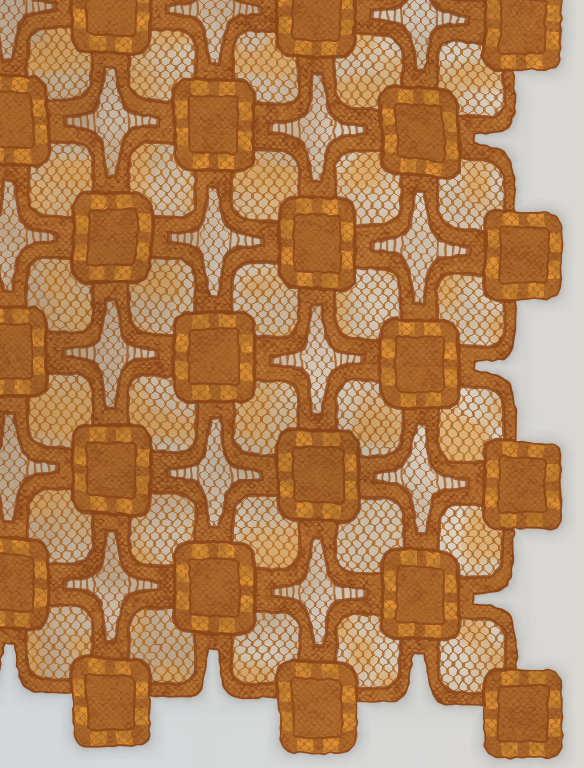
Write a Shadertoy shader that draws this pattern.

```glsl
// Worn brown lace with square medallions, netted windows and star gaps on a pale wall.
#define HEIGHT 768.0                  // canvas height in design units
#define CELL vec2(102.8, 116.0)       // spacing of medallion and star centres
#define ORIGIN vec2(9.0, 3.0)         // first centre, from the upper left
#define LAST vec2(5.0, 6.0)           // last column and row of the cloth
#define CORD 1.7                      // half width of the outline cord
#define WEAR 5.0                      // amount of stretch in the cloth
#define DARK vec3(0.53, 0.26, 0.09)
#define BROWN vec3(0.64, 0.38, 0.15)
#define GOLD vec3(0.75, 0.49, 0.18)
#define TAN vec3(0.71, 0.62, 0.52)
#define WALL vec3(0.85, 0.845, 0.825)

float pixel; // size of one pixel in design units

float hash(vec2 p) {
    vec3 q = fract(p.xyx * 0.1031);
    q += dot(q, q.yzx + 33.33);
    return fract((q.x + q.y) * q.z);
}

float noise(vec2 p) {
    vec2 i = floor(p), f = fract(p);
    f = f * f * (3.0 - 2.0 * f);
    return mix(mix(hash(i), hash(i + vec2(1, 0)), f.x),
               mix(hash(i + vec2(0, 1)), hash(i + vec2(1, 1)), f.x), f.y);
}

float fill(float d) { return clamp(0.5 - d / pixel, 0.0, 1.0); }

float roundBox(vec2 p, vec2 halfSize, float r) {
    vec2 q = abs(p) - halfSize + r;
    return length(max(q, 0.0)) + min(max(q.x, q.y), 0.0) - r;
}

// Distance to a net of threads that swing together and apart in turn
float net(vec2 p, float gap, float pitch) {
    float x = p.x / gap, k = floor(x);
    float swing = 0.43 * clamp(1.5 * cos(6.2832 * p.y / pitch), -1.0, 1.0);
    swing *= 1.0 - 2.0 * mod(k, 2.0);
    return gap * min(abs(x - k - swing), abs(x - k - 1.0 + swing));
}

// Four tapering arms joined by soft inner corners
float starGap(vec2 c) {
    vec2 a = abs(c);
    float upright = max(a.x - mix(14.0, 3.0, a.y / 64.0), a.y - 55.0);
    float across = max(a.y - mix(10.0, 3.5, a.x / 52.0), a.x - 48.0);
    float h = max(16.0 - abs(upright - across), 0.0) / 16.0;
    return min(upright, across) - h * h * 4.0;
}

// Closely worked cloth with small holes
vec3 denseCloth(vec2 p) {
    float tone = 0.6 * noise(p * vec2(0.3, 0.5)) + 0.4 * noise(p * 0.06);
    vec3 col = mix(DARK, BROWN, smoothstep(0.15, 0.65, tone));
    float hole = smoothstep(0.6, 1.7, net(p, 3.2, 6.5));
    return mix(col, vec3(0.72, 0.50, 0.27), hole * (0.2 + 0.5 * noise(p * 0.17)));
}

vec3 medallionCloth(vec2 c, vec2 p) {
    vec2 a = abs(c);
    float core = roundBox(c, vec2(24, 28), 4.0);
    vec3 col = mix(denseCloth(p), BROWN * 0.97, 0.45);
    // Paired gold blocks along each side
    float blocks = min(roundBox(a - vec2(13, 36), vec2(8, 7), 2.0),
                       roundBox(a - vec2(31, 14), vec2(6, 9), 2.0));
    vec3 gold = GOLD * (0.9 + 0.25 * noise(p * 0.12));
    gold = mix(gold, BROWN, 0.8 * fill(net(p, 4.5, 9.0) - 0.8));
    col = mix(col, gold, fill(blocks));
    return mix(col, DARK, 0.75 * fill(abs(core) - 1.1));
}

void mainImage(out vec4 fragColor, in vec2 fragCoord) {
    pixel = HEIGHT / iResolution.y;
    vec2 flat_ = vec2(fragCoord.x, iResolution.y - fragCoord.y) * pixel;

    // Slight slant, stretch and frayed threads
    vec2 p = flat_;
    p.y -= 0.028 * p.x + 10.0 * smoothstep(400.0, 530.0, p.x) * (1.0 - p.y / HEIGHT);
    p += WEAR * (vec2(noise(p / 45.0), noise(p / 45.0 + 37.0)) - 0.5);
    p += 2.2 * (vec2(noise(p / 6.0 + 11.0), noise(p / 6.0 + 71.0)) - 0.5);

    // Medallions and stars alternate on a checkerboard of centres
    vec2 grid = (p - ORIGIN) / CELL;
    vec2 id = floor(grid + 0.5);
    vec2 c = (grid - id) * CELL;
    bool isMedallion = mod(id.x + id.y, 2.0) > 0.5;
    float medallion = isMedallion ? roundBox(c, vec2(39, 45), 15.0) : 1e3;
    float star = isMedallion ? 1e3 : starGap(c);
    float window = roundBox((fract(grid) - 0.5) * CELL, vec2(33, 37), 19.0);

    // Scalloped outline of the cloth
    vec2 beyond = (grid - LAST) * CELL + 7.0;
    float cloth = max(beyond.x, beyond.y);
    bool onEdge = id.x >= LAST.x || id.y >= LAST.y;
    if (onEdge) cloth = max(cloth, -star);
    if (id.x <= LAST.x && id.y <= LAST.y) cloth = min(cloth, medallion);

    // Wall, bare and as seen through the cloth
    vec3 wall = WALL + vec3(-0.02, 0.0, 0.03) * (1.0 - flat_.x / 586.0);
    wall *= 1.0 - 0.14 * exp(-max(cloth, 0.0) / 6.0);
    float glow = noise(p / 38.0 + 5.0);
    float daylight = clamp(0.1 + 0.6 * flat_.x / 586.0 + 0.5 * (glow - 0.5), 0.0, 1.0);
    vec3 behind = mix(TAN, WALL, daylight);
    vec3 windowBack = mix(behind, vec3(0.82, 0.59, 0.29), 0.65 * smoothstep(0.35, 0.85, noise(p / 28.0)));

    // Netting in windows and stars, with rungs along the level arms
    float thread = net(p, 5.3, 14.0);
    vec3 threadColor = mix(GOLD * 0.92, BROWN, noise(p * 0.08));
    vec3 windowNet = mix(windowBack, threadColor, 0.95 * fill(thread - 1.0));
    float rungs = abs(fract(c.x / 7.0) - 0.5) * 7.0 - 1.1;
    float starThread = abs(c.x) > 16.0 ? rungs : thread - 0.75;
    vec3 starNet = mix(behind, BROWN, 0.9 * fill(starThread));

    // Layers of the cloth and their cords
    vec3 col = denseCloth(p);
    col = mix(col, windowNet, fill(window));
    col = mix(col, starNet, fill(star));
    float cords = min(abs(window), abs(star)) - CORD;
    col = mix(col, DARK, 0.8 * fill(cords));
    col = mix(col, medallionCloth(c, p), fill(medallion));
    col = mix(col, DARK, 0.85 * fill(min(abs(medallion), abs(cloth)) - CORD));
    col *= 0.95 + 0.08 * noise(p / 90.0) + 0.04 * flat_.x / 586.0;

    fragColor = vec4(mix(wall, col, fill(cloth)), 1.0);
}
```
